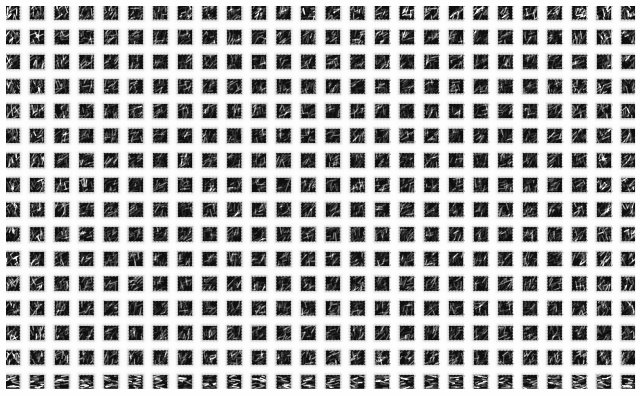
Write a Shadertoy shader that draws this pattern.

```glsl
// Grid of soft-edged black ink squares, scratched with fine pale hairlines, on white paper.

vec3 hash3(vec3 p) {
    p = fract(p * vec3(0.1031, 0.1030, 0.0973));
    p += dot(p, p.yxz + 33.33);
    return fract((p.xxy + p.yxx) * p.zyx);
}

float boxDistance(vec2 p, vec2 halfSize) {
    vec2 d = abs(p) - halfSize;
    return length(max(d, 0.0)) + min(max(d.x, d.y), 0.0);
}

float segmentDistance(vec2 p, vec2 direction, float halfLength) {
    float along = dot(p, direction);
    return length(p - direction * clamp(along, -halfLength, halfLength));
}

// Brightness of the hairline gaps left between overlapping ink strokes
float scratches(vec2 p, vec2 cell, float pixel) {
    float sideWear = smoothstep(9.0, 13.0, abs(cell.x - 12.5));
    float rowWear = smoothstep(6.0, 7.5, abs(cell.y - 7.5));
    float bottom = step(14.5, cell.y);
    float light = 0.0;
    for (int i = 0; i < 22; i++) {
        vec3 place = hash3(vec3(cell + 3.0, float(i) + 1.0));
        vec3 style = hash3(vec3(cell.yx + 41.0, float(i) + 17.0));
        // Strokes lean steeply at the sides and lie flat along the bottom
        float lean = mix(0.95, 1.35, sideWear) + (style.x - 0.5) * 1.9;
        float angle = mix(lean, (style.x - 0.5) * 0.9, bottom);
        vec2 direction = vec2(cos(angle), sin(angle));
        float d = segmentDistance(p - (place.xy - 0.5) * 0.52, direction, 0.03 + 0.13 * style.y);
        float strength = 0.07 + 0.42 * style.z * style.z * style.z;
        strength *= 0.9 + 0.55 * sideWear + 0.4 * rowWear + 0.35 * bottom;
        light += strength * (1.0 - smoothstep(0.0, max(0.05, pixel), d));
    }
    return min(light, 0.9);
}

void mainImage(out vec4 fragColor, in vec2 fragCoord) {
    // 26 columns by 16 rows, counted from the upper left
    float pixel = 16.068 / iResolution.y;
    vec2 grid = vec2(fragCoord.x, iResolution.y - fragCoord.y) * pixel - 0.008;
    vec2 cell = clamp(floor(grid), vec2(0.0), vec2(25.0, 15.0));
    vec2 p = grid - cell - 0.5;
    p.y = -p.y;

    // Slightly ragged square with a soft ink halo
    float ragged = 0.007 * (sin(p.x * 47.0 + cell.y * 5.1) + sin(p.y * 53.0 + cell.x * 3.7));
    float d = boxDistance(p, vec2(0.28)) + ragged;
    float halo = 0.5 * exp(-26.0 * max(d, 0.0));

    // Right-hand columns lose their right halo and keep small corner ticks
    float worn = step(14.5, cell.x);
    halo *= 1.0 - 0.75 * worn * smoothstep(0.30, 0.33, p.x);
    float tick = boxDistance(vec2(p.x - 0.31, abs(p.y) - 0.25), vec2(0.03, 0.015));
    float tickInk = 0.55 * worn * (1.0 - smoothstep(-pixel, pixel, tick));

    // Dense core, opened up by the scratches
    float core = 1.0 - smoothstep(-0.5 * pixel, 0.5 * pixel, d);
    float solid = 0.96 - scratches(p, cell, pixel);
    float ink = max(mix(halo, solid, core), tickInk);

    // Clean margin around the printed area
    float margin = boxDistance(grid - vec2(13.0, 8.0), vec2(12.765, 7.765));
    ink *= 1.0 - smoothstep(-0.5 * pixel, 0.5 * pixel, margin);

    vec3 paper = vec3(0.995);
    vec3 inkColor = vec3(0.02);
    fragColor = vec4(mix(paper, inkColor, ink), 1.0);
}
```
